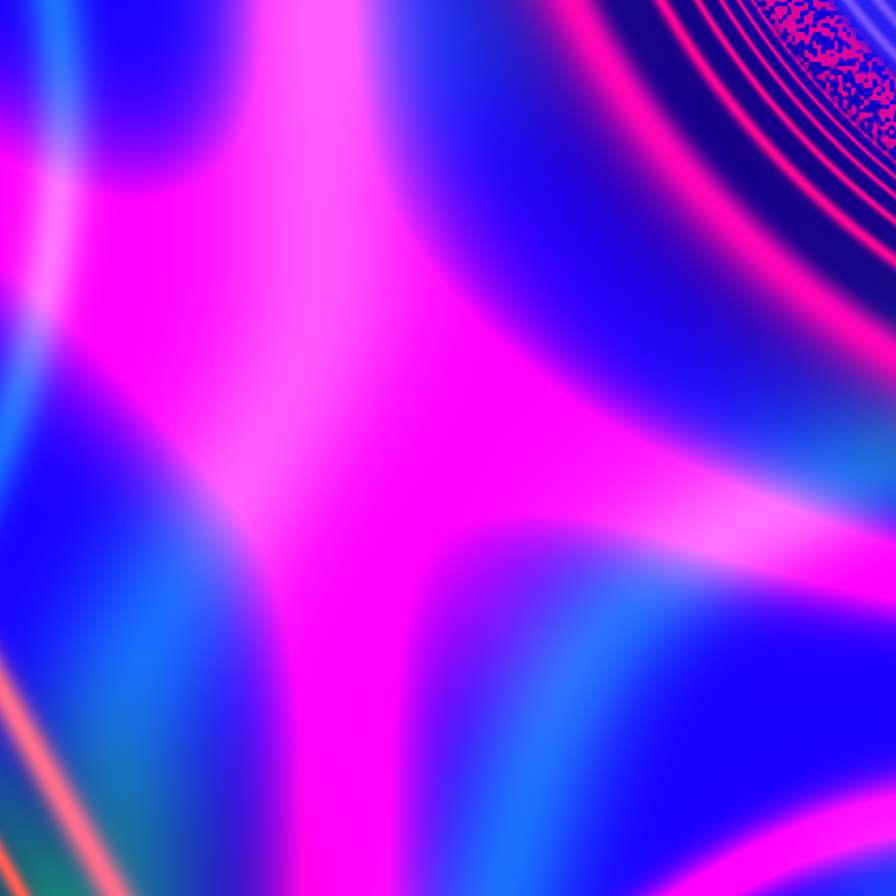
Write a Shadertoy shader that draws this background.

```glsl
float glow(float dist, float width) {
    float k = dist / width;
    return exp(-k * k);
}

float hash(vec2 cell) {
    vec3 q = fract(cell.xyx * vec3(0.1031, 0.1030, 0.0973));
    q += dot(q, q.yzx + 33.33);
    return fract((q.x + q.y) * q.z);
}

float valueNoise(vec2 p) {
    vec2 cell = floor(p), f = fract(p);
    f = f * f * (3.0 - 2.0 * f);
    float low = mix(hash(cell), hash(cell + vec2(1, 0)), f.x);
    float high = mix(hash(cell + vec2(0, 1)), hash(cell + vec2(1, 1)), f.x);
    return mix(low, high, f.y);
}

// Broad magenta trunk with branches to both sides
float redField(vec2 p) {
    float u = 1.0 - p.x;
    float centre = mix(0.385, 0.345, smoothstep(0.15, 0.65, p.y));
    float trunk = 1.3 * glow(p.x - centre, 0.08 + 0.1 * glow(p.y - 0.62, 0.2));
    float left = 1.15 * glow(p.y - 0.765 + 0.55 * p.x, 0.12 + 0.15 * p.x)
               * (1.0 - smoothstep(0.2, 0.4, p.x));
    float right = 1.3 * glow(p.y - 0.36 - 0.27 * u - 0.25 * u * u, 0.05 + 0.1 * u)
                * smoothstep(0.3, 0.5, p.x);
    float lobe = 0.5 * glow(length((p - vec2(0.52, 0.39)) * vec2(1.0, 0.7)), 0.12);
    float arc = 1.2 * glow(p.y - 0.09 + 0.2 * u + 0.95 * u * u, 0.04);
    return 0.09 + trunk + left + right + lobe + arc;
}

// Softer bands that turn magenta to pink and blue to azure
float greenField(vec2 p) {
    float centre = 0.355 - 0.22 * (1.0 - smoothstep(0.15, 0.7, p.y));
    float trunk = mix(0.44, 0.34, smoothstep(0.2, 0.6, p.y)) * glow(p.x - centre, 0.105);
    float ribbonX = 0.07 - 0.52 * (p.y - 0.87) * (p.y - 0.87);
    float ribbon = 0.45 * glow(p.x - ribbonX, 0.032);
    float y3 = p.y * p.y * p.y;
    float slope = 0.25 + 22.8 * y3;
    float bendX = 0.56 + 0.25 * p.y + 5.7 * y3 * p.y;
    float bend = 0.44 * glow((p.x - bendX) / sqrt(1.0 + slope * slope), 0.08);
    float corners = 0.14 * glow(length(p - vec2(0.51, 0.97)), 0.13)
                  + 0.22 * glow(length(p - vec2(1.0, 0.0)), 0.09);
    return trunk + ribbon + bend + corners;
}

void mainImage(out vec4 fragColor, in vec2 fragCoord) {
    vec2 p = fragCoord / iResolution.xy;
    float depth = 1.02 - length(p - vec2(1.546, 1.464));

    // Blue dims toward the ringed corner and the lower left
    float blue = 1.0 - 0.47 * smoothstep(-0.2, 0.07, depth)
               + 0.35 * smoothstep(0.12, 0.25, depth)
               - 0.55 * (1.0 - smoothstep(0.0, 0.45, length(p * vec2(1.0, 1.4))));
    vec3 color = clamp(vec3(redField(p), greenField(p), blue), 0.0, 1.0);

    // Salmon strokes over teal
    float stroke = (0.232 - p.y - 1.78 * p.x) / 2.04;
    color.g += 0.25 * smoothstep(0.0, 0.07, stroke);
    color = mix(color, vec3(1.0, 0.43, 0.55), glow(stroke, 0.019));
    color = mix(color, vec3(1.0, 0.37, 0.32), glow(stroke - 0.092, 0.01));

    // Rings that tighten with depth
    float phase = 0.324 * (exp(16.0 * min(depth, 0.2)) - 1.0);
    float rings = pow(0.5 + 0.5 * cos(6.2832 * phase), 4.0);
    vec3 ringColor = vec3(1.0, 0.02, mix(0.72, 0.58, smoothstep(0.0, 0.1, depth)));

    // Grain where the rings become too dense
    float grain = smoothstep(0.42, 0.62, valueNoise(p * 210.0));
    rings = mix(rings, 0.85 * grain, smoothstep(0.165, 0.19, depth));
    rings *= 1.0 - smoothstep(0.235, 0.26, depth);
    color = mix(color, ringColor, rings);

    // Calm blue lines in the far corner
    float lines = 0.5 + 0.5 * cos(6.2832 * (depth - 0.262) / 0.026);
    vec3 lineColor = mix(vec3(0.16, 0.12, 0.95), vec3(0.48, 0.32, 1.0), lines * lines);
    color = mix(color, lineColor, smoothstep(0.235, 0.26, depth));

    fragColor = vec4(clamp(color, 0.0, 1.0), 1.0);
}
```
